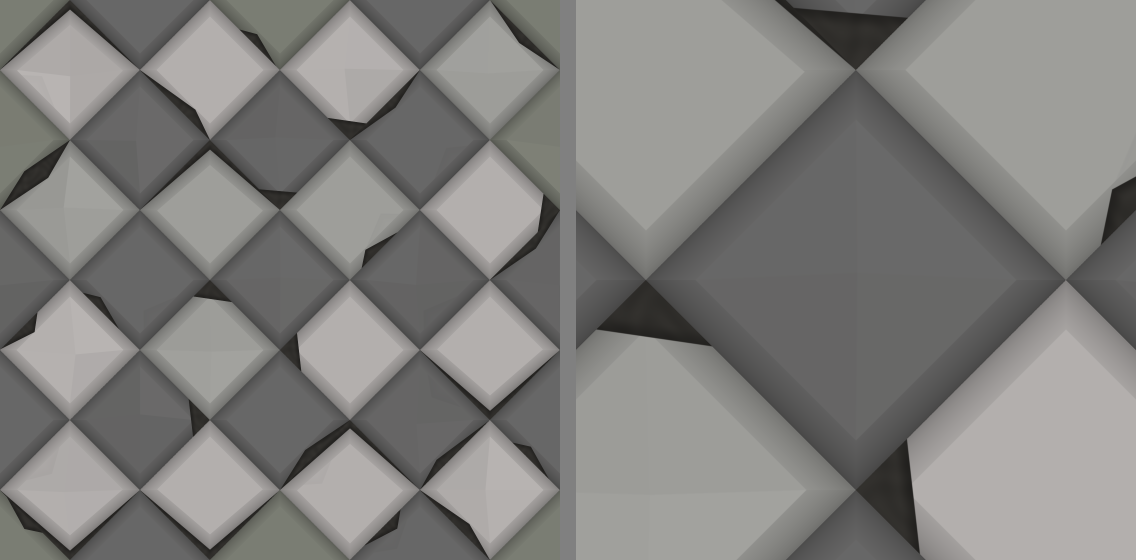
Left: the whole. Right: its middle third, enlarged.
Give the GLSL for this pattern, as a Shadertoy shader.

```glsl
// Four by four pale bevelled diamonds with darker diamonds between them, chipped and bent.
// The plane is turned 45 degrees so each diamond is a unit square; a wrapped hash
// per tile picks its colour, faceting and the chip that bares the dark ground.

vec4 hash4(vec2 id, float seed) {
    vec4 v = fract((id.xyxy * 17.3 + seed) * vec4(.1031, .1030, .0973, .1099));
    v += dot(v, v.wzxy + 33.33);
    return fract((v.xxyz + v.yzzw) * v.zywx);
}

// Rotate by whole quarter turns.
vec2 quarterTurn(vec2 q, int turns) {
    if (turns > 1) q = -q;
    return (turns & 1) == 1 ? vec2(-q.y, q.x) : q;
}

// Triangular bite in the edge y = .5, positive inside.
float notch(vec2 q, float left, float tip, float right, float depth) {
    float rise = depth / (tip - left), fall = depth / (right - tip);
    float below = .5 - q.y;
    return min((rise * (q.x - left) - below) / length(vec2(1, rise)),
               (fall * (right - q.x) - below) / length(vec2(1, fall)));
}

// Corner (.5, .5) pulled inwards, taking both of its edges along.
float bentCorner(vec2 q, float pull) {
    vec2 gap = pull * (q + .5) / (1. - pull) - (.5 - q.yx);
    return max(gap.x, gap.y);
}

// Four planes rising from the sides to an off-centre peak, each with its own tone.
float facetTone(vec2 q, vec2 peak, vec4 tones) {
    vec2 height = min((.5 - q) / (.5 - peak), (.5 + q) / (.5 + peak));
    float sideX = q.x > peak.x ? tones.x : tones.y;
    float sideY = q.y > peak.y ? tones.z : tones.w;
    return mix(sideX, sideY, smoothstep(-.01, .01, height.x - height.y)) - .6;
}

vec3 ground(vec2 p) {
    vec2 w = p * 1.5707963;
    float grain = sin(w.x * 31. + 2. * sin(w.y * 17.)) * sin(w.y * 37. + 2. * sin(w.x * 23.));
    return vec3(.172, .166, .155) * (1. + .07 * grain);
}

vec3 tileColor(vec2 p) {
    vec2 turned = vec2(p.x + p.y, p.x - p.y);
    vec2 cell = floor(turned + .5);
    vec2 q = turned - cell;
    vec2 id = mod(vec2(cell.x + cell.y, cell.x - cell.y), 8.);
    bool pale = mod(id.x, 2.) > .5;
    vec4 kind = hash4(id, 3.7), form = hash4(id, 41.9), tones = hash4(id, 87.3);

    // Chips
    int turns = int(kind.y * 4.);
    float hole = -1., rim = .5 - max(abs(q.x), abs(q.y));
    if (pale && kind.x < .42) {
        hole = bentCorner(quarterTurn(q, turns | 1), mix(.05, .08, form.x));
        rim = min(rim, -hole);
    } else if (kind.x < (pale ? .86 : .42)) {
        vec2 e = quarterTurn(q, turns);
        float tip = mix(-.18, .18, form.x), depth = mix(.09, .125, form.y);
        hole = form.z < .55 ? notch(e, -.5, tip, .5, depth)
                            : notch(e, tip - .2, tip - .04, tip + .32, depth);
    } else if (kind.x > .86) {
        vec2 e = quarterTurn(q, turns);
        hole = .7 * (e.x + e.y - .73 + (form.x - .5) * .4 * (e.x - e.y));
    }

    // Stone colour
    vec3 stone = pale
        ? (kind.z < .5 ? vec3(.702, .687, .680) : vec3(.620, .620, .605))
        : (kind.z < .75 ? vec3(.405, .403, .402) : vec3(.480, .490, .452));

    // Flat face, sometimes faceted or dented
    float face = 1.;
    if (kind.w < .35)
        face += .07 * facetTone(q / .76, (form.zw - .5) * .2, tones);
    if (tones.x < .4) {
        float dent = notch(quarterTurn(q, int(tones.y * 4.)), -.45, tones.z * .4 - .2, .45, .26);
        face -= .03 * smoothstep(0., .008, dent) * (1. - smoothstep(0., .13, dent) * .6);
    }

    // Bevel, darkening towards the joint and on its lower sides
    float up = abs(q.x) > abs(q.y) ? sign(q.x) : -sign(q.y);
    float slope = pow(clamp(rim / .118, 0., 1.), .65);
    float bevel = mix(.70, pale ? .92 : .95, slope) + (pale ? .01 : .025) * up;
    stone *= mix(bevel, face, smoothstep(.116, .120, rim));

    vec3 pit = ground(p) * mix(.8, 1.08, smoothstep(0., .05, hole));
    return mix(stone, pit, smoothstep(-.002, .002, hole));
}

void mainImage(out vec4 fragColor, in vec2 fragCoord) {
    // Average a 3 by 3 grid of samples for smooth edges
    vec3 sum = vec3(0);
    for (int i = 0; i < 9; i++) {
        vec2 offset = (vec2(i % 3, i / 3) - 1.) / 3.;
        sum += tileColor((fragCoord + offset) / iResolution.xy * 4.);
    }
    fragColor = vec4(sum / 9., 1.);
}
```
